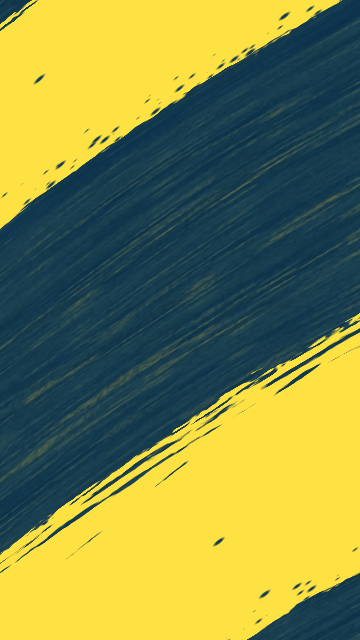
Reproduce this background procedurally as a Shadertoy shader.

```glsl
// Diagonal dry-brush strokes of dark teal paint across a flat yellow ground.

const vec3 YELLOW = vec3(0.995, 0.882, 0.258);
const vec3 TEAL   = vec3(0.098, 0.245, 0.312);
const vec3 NAVY   = vec3(0.040, 0.195, 0.300);
const vec3 OLIVE  = vec3(0.420, 0.450, 0.270);

float hash(vec2 p) {
    p = fract(p * vec2(0.1031, 0.1137));
    p += dot(p, p.yx + 33.33);
    return fract((p.x + p.y) * p.x * 7.31);
}

// Smooth value noise, stretched by the caller into bristle marks
float bristle(vec2 p) {
    vec2 i = floor(p), f = fract(p);
    f = f * f * (3.0 - 2.0 * f);
    return mix(mix(hash(i), hash(i + vec2(1, 0)), f.x),
               mix(hash(i + vec2(0, 1)), hash(i + vec2(1, 1)), f.x), f.y);
}

// Cellular noise: distance to the nearest blob, with a random size per cell
float blobs(vec2 p, float density) {
    vec2 cell = floor(p);
    float d = 1.0;
    for (int j = -1; j <= 1; j++)
    for (int i = -1; i <= 1; i++) {
        vec2 c = cell + vec2(i, j);
        vec2 centre = c + vec2(hash(c + 11.0), hash(c + 47.0));
        float size = 0.42 * (1.0 - hash(c + 83.0) / max(density, 0.001));
        d = min(d, length(p - centre) - size);
    }
    return d;
}

// Height of a brush path above its left end
float lift(float x) {
    return 0.653 * x + 0.1 * x * (1.0 - x);
}

// Ragged offset added to a stroke border
float ragged(vec2 q) {
    return 0.026 * (bristle(q * vec2(6.0, 75.0) + 20.0) - 0.5)
         + 0.018 * (bristle(q * vec2(24.0, 150.0) + 50.0) - 0.5)
         + 0.008 * (bristle(q * vec2(80.0, 240.0) + 90.0) - 0.5);
}

// Thin tapered hair between two ends; positive inside
float strand(vec2 q, float level, float from, float to, float thick) {
    float u = clamp((q.x - from) / (to - from), 0.0, 1.0);
    return thick * (sqrt(4.0 * u * (1.0 - u)) * 1.6 - 0.6) - abs(q.y - level);
}

// Loose flecks thrown outside a border; positive inside
float flecks(vec2 q, float outside, float reach) {
    float density = 0.32 * smoothstep(reach, 0.0, outside) * step(0.0, outside);
    vec2 p = vec2(q.x * 32.0, q.y * 75.0 - q.x * 5.0);
    return -blobs(p, density) / 75.0;
}

float ridge(float t, float centre, float width) {
    float d = (t - centre) / width;
    return exp(-d * d);
}

// Paint body: layered sines for broad grooves, bristle noise for fine ones
vec3 paint(vec2 q) {
    float t = q.y + 0.006 * sin(q.x * 5.0 + q.y * 9.0);
    float tone = sin(t * 41.0) + 0.7 * sin(t * 97.0 + q.x * 2.0)
               + 0.5 * sin(t * 211.0 - q.x * 3.0);
    float wide = bristle(vec2(q.x * 3.0, t * 55.0));
    float fine = bristle(vec2(q.x * 9.0, t * 150.0) + 30.0);
    float grain = bristle(q * vec2(110.0, 230.0) + 70.0);
    vec3 col = mix(TEAL, NAVY, clamp(0.35 + 0.16 * tone + 0.9 * (wide - 0.5), 0.0, 1.0));
    col *= 0.93 + 0.12 * fine + 0.12 * (grain - 0.4);

    // Ground showing through the worn grooves
    float worn = 0.10 + 0.34 * ridge(t, 0.80, 0.022) + 0.30 * ridge(t, 0.61, 0.018)
               + 0.16 * ridge(t, 0.95, 0.012) + 0.22 * ridge(t, 0.45, 0.05);
    float scratch = smoothstep(0.58, 0.92, 0.65 * fine + 0.35 * wide + 0.35 * worn);
    col = mix(col, OLIVE, scratch * (0.25 + worn) * (0.35 + 0.9 * grain));
    col = mix(col, OLIVE, 0.22 * worn * grain);

    // Dark ridge of thick paint along the upper border
    return mix(col, NAVY, 0.55 * ridge(t, 1.115, 0.022));
}

void mainImage(out vec4 fragColor, in vec2 fragCoord) {
    vec2 uv = fragCoord / iResolution.xy;
    vec2 p = vec2(uv.x, uv.y * 16.0 / 9.0);
    vec2 q = vec2(p.x, p.y - lift(p.x));   // along and across the brush
    float rough = ragged(q);

    // Three strokes: middle band, upper left corner, lower right corner
    float upper = 1.150 - q.y, lower = q.y - 0.240;
    float band = min(upper + 0.75 * rough, lower + 1.2 * rough);
    float top = q.y - 1.700 + 1.5 * rough;
    float bottom = -0.462 - q.y + 0.8 * rough;
    float body = max(band, max(top, bottom));

    // Hairs trailing below the band
    float hairs = max(strand(q, 0.186 - 0.02 * q.x, 0.04, 0.62, 0.007),
                      strand(q, 0.211, 0.22, 0.74, 0.006));
    hairs = max(hairs, strand(q, 0.165 + 0.13 * (q.x - 0.78), 0.76, 0.92, 0.004));
    hairs = max(hairs, strand(q, 0.207, 0.72, 1.08, 0.005));
    body = max(body, hairs + 0.45 * rough);

    // Flecks above the band and above the lower corner
    float spray = max(flecks(q, -upper, 0.10), flecks(q, q.y + 0.462, 0.09));
    body = max(body, spray);

    float soft = 0.6 / iResolution.x + 0.0012;
    float cover = smoothstep(-soft, soft, body);
    fragColor = vec4(mix(YELLOW, paint(q), cover), 1.0);
}
```
